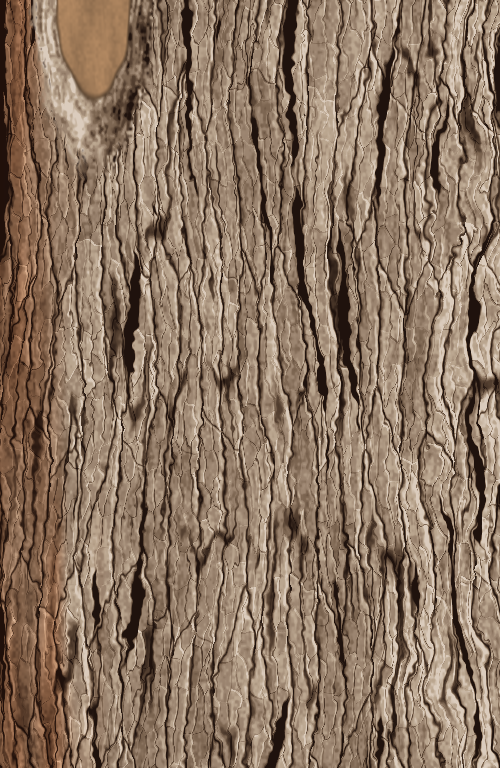
A WebGL 1 fragment shader for this texture:

```glsl
precision highp float;
// Weathered tree bark: long vertical plates split into ragged flakes, with dark slits, long
// fissures and a worn knot at the top left. Stretched cellular noise builds a relief that is
// lit from the upper right, and the resulting tone picks its colour from a ramp.
uniform vec2 u_resolution;

const vec3 DEEP   = vec3(0.12, 0.07, 0.05);
const vec3 UMBER  = vec3(0.33, 0.25, 0.19);
const vec3 BROWN  = vec3(0.49, 0.40, 0.32);
const vec3 TAUPE  = vec3(0.61, 0.52, 0.44);
const vec3 SAND   = vec3(0.73, 0.65, 0.56);
const vec3 CREAM  = vec3(0.86, 0.80, 0.74);
const vec3 WOOD   = vec3(0.64, 0.49, 0.35);
const vec3 RUSSET = vec3(1.06, 0.82, 0.66);     // tint of the left edge

const vec2 PLATE_SCALE = vec2(32.0, 4.5);       // cells per canvas height
const vec2 FLAKE_SCALE = vec2(80.0, 21.0);
const vec2 RIDGE_SCALE = vec2(120.0, 8.0);
const vec2 FIBRE_SCALE = vec2(240.0, 40.0);
const vec2 SLIT_SCALE  = vec2(56.0, 5.0);
const float FISSURE_LANES = 18.0;
const float FISSURE_WIDTH = 0.13;
const vec2 LIGHT_STEP = vec2(0.0020, 0.0018);
const float LIGHT_GAIN = 0.52;
const float BASE_TONE = 0.565;
const vec2 KNOT_CENTRE = vec2(0.122, 1.02);
const vec2 KNOT_RADIUS = vec2(0.050, 0.155);

float hash(vec2 p) {
  vec3 q = fract(p.xyx * vec3(0.1031, 0.1030, 0.0973));
  q += dot(q, q.yzx + 33.33);
  return fract((q.x + q.y) * q.z);
}

float noise(vec2 p) {
  vec2 i = floor(p), f = fract(p);
  f = f * f * (3.0 - 2.0 * f);
  return mix(mix(hash(i), hash(i + vec2(1.0, 0.0)), f.x),
             mix(hash(i + vec2(0.0, 1.0)), hash(i + 1.0), f.x), f.y);
}

// x: distance to the cell border in cell widths, y: random value of the cell,
// z: how far the border lies from vertical, 0 to 1
vec3 cells(vec2 p, vec2 scale, float seed) {
  p = p * scale + seed;
  vec2 base = floor(p), nearest = vec2(8.0), second = vec2(8.0), owner = base;
  float f1 = 64.0, f2 = 64.0;
  for (int j = -1; j <= 1; j++) {
    for (int i = -1; i <= 1; i++) {
      vec2 c = base + vec2(float(i), float(j));
      vec2 r = c + 0.1 + 0.8 * vec2(hash(c + 11.0), hash(c + 47.0)) - p;
      float d = dot(r, r);
      if (d < f1) {
        f2 = f1; second = nearest;
        f1 = d; nearest = r; owner = c;
      } else if (d < f2) {
        f2 = d; second = r;
      }
    }
  }
  vec2 normal = (second - nearest) * scale;
  float size = max(length(normal), 0.001);
  return vec3(0.5 * (f2 - f1) * scale.x / size, hash(owner + 83.0), 1.0 - abs(normal.x) / size);
}

float paleSide(vec2 p) {
  return smoothstep(0.50, 0.59, p.x + 0.07 * (noise(p * vec2(14.0, 9.0)) - 0.5));
}

// Slow wander of the grain plus ragged edges, with curling on the pale side
vec2 bend(vec2 p) {
  float x = 0.010 * sin(p.y * 6.0 + p.x * 9.0) + 0.004 * sin(p.y * 17.0 - p.x * 23.0);
  float y = 0.014 * (noise(p * vec2(95.0, 60.0) + 31.0) - 0.5);
  x += 0.006 * (noise(p * vec2(70.0, 40.0)) - 0.5);
  x += 0.0045 * (noise(p * vec2(190.0, 120.0)) - 0.5);
  x += 0.022 * paleSide(p) * (noise(p * vec2(26.0, 20.0)) - 0.5);
  return p + vec2(x, y);
}

// Borders that run across the grain barely open
float relief(vec2 q, vec3 plate, vec3 flake) {
  return smoothstep(0.0, 0.18, plate.x + 0.25 * plate.z) * (0.35 + 0.3 * plate.y)
       + smoothstep(0.0, 0.08, flake.x + 0.10 * flake.z) * (0.05 + 0.34 * flake.y)
       + 0.30 * noise(q * RIDGE_SCALE) + 0.18 * noise(q * FIBRE_SCALE);
}

// Thin broken slits along the grain
float slit(vec2 q) {
  float line = 1.0 - smoothstep(0.01, 0.07, abs(noise(q * SLIT_SCALE + 17.0) - 0.5));
  return line * smoothstep(0.42, 0.62, noise(q * vec2(24.0, 8.0) + 9.0));
}

// 1 inside the long black gaps that open and close along each lane
float fissure(vec2 q) {
  float lane = q.x * FISSURE_LANES + 0.4 * sin(q.y * 5.0 + q.x * 8.0);
  float id = floor(lane);
  float centre = 0.35 + 0.3 * hash(vec2(id, 5.0)) + 0.3 * (noise(vec2(id * 7.0, q.y * 9.0)) - 0.5);
  float opening = noise(vec2(id * 3.0 + 40.0, q.y * 5.0)) + 0.3 * (noise(vec2(id * 5.0, q.y * 22.0)) - 0.5);
  float width = FISSURE_WIDTH * smoothstep(0.45, 0.95, opening);
  float d = abs(fract(lane) - centre) + 0.07 * (noise(q * vec2(110.0, 45.0)) - 0.5);
  return (1.0 - smoothstep(width - 0.03, width + 0.02, d)) * smoothstep(0.0, 0.03, width);
}

vec3 ramp(float t) {
  vec3 c = mix(DEEP, UMBER, smoothstep(0.08, 0.26, t));
  c = mix(c, BROWN, smoothstep(0.26, 0.41, t));
  c = mix(c, TAUPE, smoothstep(0.41, 0.53, t));
  c = mix(c, SAND, smoothstep(0.53, 0.66, t));
  return mix(c, CREAM, smoothstep(0.66, 0.81, t));
}

void main() {
  vec2 p = gl_FragCoord.xy / u_resolution.y;
  vec2 q = bend(p), lit = bend(p + LIGHT_STEP);
  vec3 plate = cells(q, PLATE_SCALE, 0.0), flake = cells(q, FLAKE_SCALE, 7.0);
  float slope = relief(q, plate, flake)
              - relief(lit, cells(lit, PLATE_SCALE, 0.0), cells(lit, FLAKE_SCALE, 7.0));

  // Lit bark surface, then the cracks
  float grain = noise(q * FIBRE_SCALE) + noise(p * vec2(270.0, 220.0)) - 1.0;
  float tone = BASE_TONE + LIGHT_GAIN * min(slope, 0.3) + 0.15 * grain + 0.12 * (plate.y - 0.5)
             + 0.10 * (flake.y - 0.5) + 0.12 * (noise(p * vec2(9.0, 6.0)) - 0.5);
  tone = mix(tone, 0.64 + 1.3 * (tone - BASE_TONE), paleSide(p));
  float broken = smoothstep(0.35, 0.65, noise(q * vec2(48.0, 15.0) + 5.0));
  tone *= mix(0.28, 1.0, smoothstep(0.0, 0.085, plate.x + 0.13 * plate.z));
  tone *= 1.0 - 0.45 * broken * (1.0 - smoothstep(0.0, 0.07, flake.x + 0.03 * flake.z));
  tone *= (1.0 - 0.7 * slit(q)) * (1.0 - 0.92 * fissure(q));

  // Reddish, darker and more fibrous left edge
  float streak = noise(q * vec2(150.0, 5.0));
  float red = 1.0 - smoothstep(0.02, 0.11, p.x + 0.09 * (noise(p * vec2(30.0, 4.0)) - 0.5));
  tone *= 1.0 - red * (0.08 + 0.42 * streak);
  float tint = red * (0.35 + 0.65 * noise(q * vec2(45.0, 3.0) + 3.0));
  vec3 colour = ramp(tone) * mix(vec3(1.0), RUSSET, tint);

  // Knot: a ringed rim, pale at the left, around bare wood
  vec2 k = (p - KNOT_CENTRE) / KNOT_RADIUS;
  float ring = length(k) - 1.0 + 0.12 * (noise(p * vec2(45.0, 30.0)) - 0.5);
  float rings = noise(vec2(ring * 16.0, atan(k.x, -k.y) * 7.0));
  float rimTone = mix(0.66, 0.36, smoothstep(-0.6, 0.7, k.x)) + 0.35 * (rings - 0.5) + 0.25 * grain;
  colour = mix(colour, ramp(rimTone), 1.0 - smoothstep(0.45, 0.65, ring + 0.15 * grain));
  vec3 wood = WOOD * (0.88 + 0.2 * noise(p * vec2(60.0, 14.0)) + 0.08 * grain);
  wood *= mix(0.6, 1.0, smoothstep(0.0, 0.08, -ring));
  colour = mix(colour, wood, 1.0 - smoothstep(-0.03, 0.03, ring));

  gl_FragColor = vec4(colour, 1.0);
}
```
